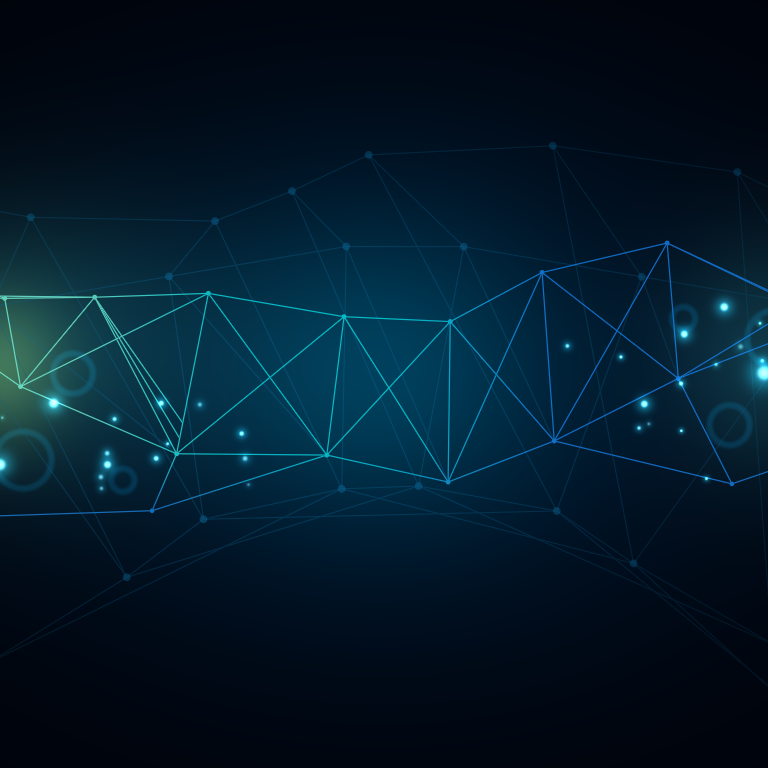
Reproduce this background procedurally as a WebGL 2 fragment shader.

```glsl
#version 300 es
precision highp float;

uniform vec2 u_resolution;
out vec4 fragColor;

float pixel;

float hash(float n) {
    return fract(sin(n * 127.1 + 3.7) * 43758.55);
}

// Soft elliptical falloff
float glow(vec2 p, vec2 center, vec2 radius) {
    vec2 q = (p - center) / radius;
    return exp(-dot(q, q));
}

float line(vec2 p, vec2 a, vec2 b, float halfWidth) {
    vec2 ab = b - a;
    vec2 ap = p - a;
    float d = length(ap - ab * clamp(dot(ap, ab) / dot(ab, ab), 0.0, 1.0));
    return clamp((halfWidth - d) / pixel + 0.5, 0.0, 1.0);
}

float disc(vec2 p, vec2 center, float radius) {
    return clamp((radius - length(p - center)) / pixel + 0.5, 0.0, 1.0);
}

// Rows of the bright front mesh
vec2 crest(float i) {
    return vec2(0.137 + 0.147 * i + 0.02 * sin(1.7 * i + 3.9),
                0.613 + 0.015 * i * sin(1.35 * i + 1.45));
}

vec2 trough(float i) {
    return vec2(0.052 + 0.172 * i + 0.03 * sin(1.2 * i - 1.0),
                0.383 + 0.018 * (i - 2.5) * (i - 2.5) + 0.02 * sin(2.4 * i - 3.2));
}

// Rows of the dim rear mesh
vec2 rearTop(float i) {
    return vec2(0.04 + 0.17 * i + 0.07 * sin(1.57 * i), 0.76 - 0.052 * cos(i - 0.6));
}

vec2 rearMiddle(float i) {
    return vec2(0.22 + 0.205 * i + 0.03 * sin(2.1 * i), 0.64 + 0.045 * sin(1.05 * i));
}

vec2 rearBottom(float i) {
    return vec2(0.165 + 0.14 * i - 0.04 * mod(i, 2.0), 0.37 - 0.018 * (i - 2.6) * (i - 2.6));
}

// Light point with a halo
vec3 orb(vec2 p, vec2 center, float radius) {
    float d = length(p - center) / radius;
    return vec3(0.08, 0.55, 0.65) * exp(-d * d * 0.16) * 0.7
         + vec3(0.65, 0.9, 0.9) * exp(-d * d * d);
}

void main() {
    float side = min(u_resolution.x, u_resolution.y);
    vec2 p = (gl_FragCoord.xy - 0.5 * u_resolution) / side + 0.5;
    pixel = 1.0 / side;

    // Background light
    vec3 color = vec3(0.0, 0.004, 0.025);
    color += vec3(0.0, 0.075, 0.145) * glow(p, vec2(0.5), vec2(0.6, 0.42));
    color += vec3(0.0, 0.17, 0.19) * glow(p, vec2(0.49, 0.52), vec2(0.24, 0.2));
    color += vec3(0.06, 0.19, 0.18) * glow(p, vec2(0.02, 0.55), vec2(0.24, 0.18));
    color += vec3(0.2, 0.24, 0.08) * glow(p, vec2(0.0, 0.52), vec2(0.08, 0.09));
    color += vec3(0.06, 0.17, 0.17) * glow(p, vec2(1.01, 0.54), vec2(0.14, 0.15));

    // Faint rings on both sides
    for (float k = 0.0; k < 3.0; k++) {
        float wave = 0.085 * sin(2.1 * k - 0.35);
        float radius = 0.037 - 0.011 * k;
        float left = abs(length(p - vec2(0.03 + 0.065 * k, 0.43 + wave)) - radius);
        float right = abs(length(p - vec2(1.01 - 0.06 * k, 0.53 - wave)) - radius);
        color += vec3(0.0, 0.09, 0.13) * (1.0 - smoothstep(0.001, 0.007, min(left, right)));
    }

    // Rear mesh
    float rear = 0.0;
    float rearNodes = 0.0;
    for (float i = -1.0; i < 7.0; i++) {
        vec2 top = rearTop(i), middle = rearMiddle(i), bottom = rearBottom(i);
        rear = max(rear, line(p, top, rearTop(i + 1.0), 0.0007));
        rear = max(rear, line(p, middle, rearMiddle(i + 1.0), 0.0007));
        rear = max(rear, line(p, bottom, rearBottom(i + 1.0), 0.0007));
        rear = max(rear, line(p, bottom, rearBottom(i + 3.0), 0.0007));
        rear = max(rear, line(p, top, rearMiddle(i - 1.0), 0.0007));
        rear = max(rear, line(p, top, rearBottom(i + 1.0), 0.0007));
        rear = max(rear, line(p, middle, rearBottom(i + 1.0), 0.0007));
        rear = max(rear, line(p, middle, trough(i + 2.0), 0.0007));
        rearNodes = max(rearNodes, max(disc(p, top, 0.005),
                        max(disc(p, middle, 0.005), disc(p, bottom, 0.005))));
    }
    float centered = glow(p, vec2(0.35, 0.5), vec2(0.55, 0.3));
    vec3 rearTint = vec3(0.04, 0.38, 0.56);
    color = mix(color, rearTint, rear * (0.15 + 0.3 * centered));
    color = mix(color, rearTint, rearNodes * (0.25 + 0.4 * centered));

    // Front mesh
    float front = 0.0;
    for (float i = -1.0; i < 7.0; i++) {
        vec2 top = crest(i), bottom = trough(i);
        front = max(front, line(p, top, crest(i + 1.0), 0.0008));
        front = max(front, line(p, bottom, trough(i + 1.0), 0.0008));
        for (float j = -1.0; j < 2.0; j++)
            front = max(front, line(p, top, trough(i + j), 0.0008));
        front = max(front, max(disc(p, top, 0.0032), disc(p, bottom, 0.0032)));
    }

    // Fan of strands and low outer corners
    for (float k = 0.0; k < 3.0; k++)
        front = max(front, line(p, crest(0.0), trough(1.0) + vec2(0.004, 0.02) * k, 0.0008));
    for (float s = 0.0; s < 2.0; s++) {
        vec2 corner = mix(vec2(0.198, 0.335), vec2(0.953, 0.37), s);
        front = max(front, line(p, corner, trough(1.0 + 3.0 * s), 0.0008));
        front = max(front, line(p, corner, trough(2.0 + 3.0 * s), 0.0008));
        front = max(front, line(p, corner, mix(vec2(-0.1, 0.325), vec2(1.1, 0.42), s), 0.0008));
        front = max(front, disc(p, corner, 0.003));
    }
    vec3 tint = mix(vec3(0.45, 0.95, 0.85), vec3(0.03, 0.85, 0.88), smoothstep(0.08, 0.32, p.x));
    tint = mix(tint, vec3(0.08, 0.5, 0.92), smoothstep(0.5, 0.74, p.x));
    tint = mix(vec3(0.1, 0.5, 0.85), tint, smoothstep(0.33, 0.42, p.y));
    color = mix(color, tint, front * 0.8);

    // Large lights, then scattered motes
    for (float k = 0.0; k < 4.0; k++) {
        color += orb(p, vec2(0.07 * k, 0.435 - 0.04 * cos(3.1416 * k)), 0.0065 - 0.0012 * k);
        color += orb(p, vec2(0.995 - 0.052 * k, 0.535 + 0.07 * sin(1.5 * k - 0.3)),
                     0.004 + 0.004 * exp(-2.0 * k));
    }
    for (float k = 0.0; k < 22.0; k++) {
        float across = 0.38 * hash(k) + 0.62 * mod(k, 2.0);
        vec2 spot = vec2(across, 0.36 + 0.23 * hash(k + 40.0));
        color += orb(p, spot, 0.0015 + 0.0018 * hash(k + 80.0)) * (0.3 + 0.6 * hash(k + 120.0));
    }

    fragColor = vec4(color, 1.0);
}
```
